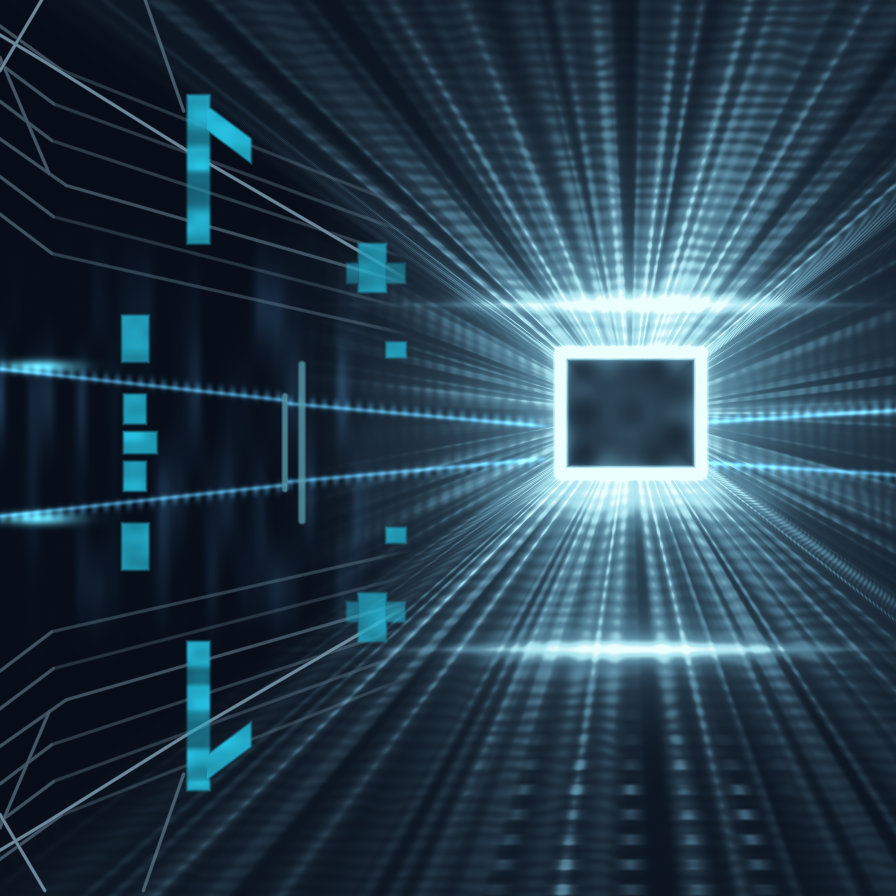
Reproduce this background procedurally as a three.js fragment shader.

```glsl
// A dark data corridor with a glowing square portal, light rays and cyan circuit panels.
varying vec2 vUv;

const vec2 PORTAL = vec2(0.704, 0.539);
const vec2 PORTAL_HALF = vec2(0.078, 0.067);
const float MIRROR_Y = 0.506;
const vec3 CYAN = vec3(0.14, 0.70, 0.82);
const vec3 TRACE = vec3(0.50, 0.62, 0.69);

float hash(vec2 p) {
  return fract(sin(dot(p, vec2(127.1, 311.7))) * 4375.85);
}

float noise(vec2 p) {
  vec2 i = floor(p), f = fract(p);
  f = f * f * (3.0 - 2.0 * f);
  return mix(mix(hash(i), hash(i + vec2(1.0, 0.0)), f.x),
             mix(hash(i + vec2(0.0, 1.0)), hash(i + 1.0), f.x), f.y);
}

float sdBox(vec2 p, vec2 halfSize) {
  vec2 q = abs(p) - halfSize;
  return length(max(q, 0.0)) + min(max(q.x, q.y), 0.0);
}

// Soft filled rectangle between two corners
float block(vec2 p, vec2 lo, vec2 hi) {
  return 1.0 - smoothstep(-0.002, 0.003, sdBox(p - 0.5 * (lo + hi), 0.5 * (hi - lo)));
}

float stroke(vec2 p, vec2 a, vec2 b, float width) {
  vec2 ab = b - a;
  float t = clamp(dot(p - a, ab) / dot(ab, ab), 0.0, 1.0);
  return 1.0 - smoothstep(0.3 * width, width, length(p - a - ab * t));
}

float bell(float x, float width) {
  return exp(-x * x / (width * width));
}

// Fine streaks along one perspective coordinate
float streaks(float u, float freq, float seed) {
  float broad = noise(vec2(u * freq, seed));
  float fine = noise(vec2(u * freq * 2.3, seed + 9.0));
  return pow(broad, 2.0) * 0.6 + pow(fine, 3.0) * 0.8;
}

// Horizontal light tube with a halo
float tube(vec2 p, float width) {
  float core = bell(p.y, 0.009) * bell(p.x, width);
  float halo = exp(-abs(p.y) / 0.028) * bell(p.x, width * 1.05);
  float tail = bell(p.y, 0.003) * bell(p.x, width * 1.8);
  return 0.65 * core + 0.45 * halo + 0.15 * tail;
}

vec3 ramp(float light) {
  vec3 c = mix(vec3(0.025, 0.05, 0.095), vec3(0.12, 0.19, 0.25), smoothstep(0.0, 0.25, light));
  c = mix(c, vec3(0.32, 0.50, 0.59), smoothstep(0.2, 0.55, light));
  c = mix(c, vec3(0.66, 0.89, 0.94), smoothstep(0.5, 0.95, light));
  return mix(c, vec3(0.92, 1.0, 1.0), smoothstep(0.9, 1.4, light));
}

// Ceiling, floor and side walls, all converging on the portal
float corridor(vec2 p) {
  vec2 d = p - PORTAL;
  vec2 a = max(abs(d), vec2(0.02));
  float r = length(d * vec2(0.85, 1.0));
  float side = step(0.0, d.y);
  float deck = smoothstep(0.6, 0.85, a.y / a.x);
  float deckRays = streaks(d.x / a.y, 15.0, side * 5.0 + 2.0);
  float wallRays = streaks(d.y / a.x, 19.0, step(0.0, d.x) * 7.0 + 20.0);
  float ribs = 0.8 + 0.2 * sin(mix(p.x, p.y, deck) * 430.0 + 4.0 * noise(p * 30.0));
  float fade = 0.22 + 0.78 * exp(-pow(r / 0.34, 2.0));
  float open = mix(smoothstep(0.28, 0.6, p.x), 1.0, deck);
  float light = mix(wallRays * 0.38, deckRays * 0.85, deck) * ribs * fade * open;
  light += 0.36 * exp(-r * r / 0.055) + 0.07 * open;
  // Dashed light columns on the near floor
  float column = bell(fract(d.x / a.y * 7.0 + 0.5) - 0.5, 0.17);
  float dash = smoothstep(-0.2, 0.7, sin(p.y * 225.0));
  float floorMask = smoothstep(0.24, 0.10, p.y) * smoothstep(0.5, 0.6, p.x) * smoothstep(0.9, 0.82, p.x);
  return light + column * dash * floorMask * 0.24 * (0.4 + noise(p * 25.0));
}

// Cyan panels, mirrored above and below the side-wall axis
float panels(vec2 p, float m) {
  vec2 q = vec2(p.x, m);
  float v = block(q, vec2(0.209, 0.222), vec2(0.234, 0.388));
  v *= 0.55 + 0.45 * smoothstep(0.25, 0.5, noise(vec2(3.0, p.y * 45.0)));
  vec2 flag = vec2(p.x, m + (p.x - 0.235) * 0.75);
  v = max(v, block(flag, vec2(0.23, 0.346), vec2(0.28, 0.373)));
  v = max(v, 0.75 * block(q, vec2(0.400, 0.168), vec2(0.431, 0.222)));
  v = max(v, 0.55 * block(q, vec2(0.387, 0.178), vec2(0.452, 0.200)));
  v = max(v, 0.85 * block(q, vec2(0.431, 0.095), vec2(0.453, 0.112)));
  v = max(v, 0.85 * block(q, vec2(0.136, 0.090), vec2(0.166, 0.142)));
  v = max(v, 0.90 * block(q, vec2(0.138, 0.021), vec2(0.163, 0.054)));
  return max(v, block(q, vec2(0.138, -0.01), vec2(0.175, 0.012)));
}

// Circuit traces: bent lines plus a converging bundle
float traces(vec2 q) {
  float w = 0.0028;
  float v = stroke(q, vec2(0.0, 0.455), vec2(0.05, 0.425), w);
  v = max(v, stroke(q, vec2(0.05, 0.425), vec2(0.21, 0.325), w));
  v = max(v, stroke(q, vec2(0.21, 0.325), vec2(0.45, 0.185), w));
  v = max(v, stroke(q, vec2(0.0, 0.415), vec2(0.05, 0.50), w));
  v = max(v, 0.6 * stroke(q, vec2(0.0, 0.43), vec2(0.055, 0.30), w));
  v = max(v, 0.6 * stroke(q, vec2(0.16, 0.50), vec2(0.205, 0.37), w));
  for (int i = 0; i < 6; i++) {
    float k = float(i);
    float bend = 0.03 + 0.035 * hash(vec2(k, 4.0));
    float m0 = 0.23 + 0.042 * k;
    vec2 knee = vec2(bend + 0.02, m0 - bend * 0.5);
    vec2 tip = vec2(0.46, 0.12 + 0.028 * k);
    v = max(v, 0.55 * stroke(q, vec2(0.0, m0 + 0.025), knee, w));
    v = max(v, (0.28 + 0.25 * hash(vec2(k, 2.0))) * stroke(q, knee, tip, w));
  }
  return v;
}

void main() {
  vec2 p = vUv;
  vec2 d = p - PORTAL;
  float m = abs(p.y - MIRROR_Y);
  vec2 q = vec2(p.x, m);

  // Corridor, light tubes and portal
  float light = corridor(p);
  light += tube(p - vec2(0.715, 0.660), 0.135);
  light += tube(p - vec2(0.712, 0.275), 0.145);
  light += 0.45 * bell(p.y - 0.447, 0.025) * bell(d.x, 0.12);
  float box = sdBox(d, PORTAL_HALF);
  float inside = 1.0 - smoothstep(-0.008, 0.002, box);
  float core = 0.14 + 0.16 * noise(d * 38.0) + 0.12 * bell(length(d), 0.05);
  light = mix(light, core, inside);
  light += 0.95 * (1.0 - smoothstep(0.003, 0.010, abs(box)));
  light += 0.45 * exp(-abs(box) / mix(0.022, 0.009, inside));
  vec3 color = ramp(light);

  // Left wall: hazy vertical smears and circuit traces
  float leftWall = smoothstep(0.46, 0.36, p.x);
  float smear = pow(noise(vec2(p.x * 55.0, p.y * 9.0)), 3.0) * smoothstep(0.27, 0.08, m);
  color += leftWall * smear * vec3(0.09, 0.17, 0.23);
  color = mix(color, TRACE, 0.85 * traces(q) * smoothstep(0.47, 0.40, p.x));

  // Toothed rails along both walls
  float railM = p.x < 0.32 ? mix(0.082, 0.047, p.x / 0.32) : mix(0.042, 0.018, (p.x - 0.34) / 0.27);
  railM = p.x > 0.78 ? mix(0.022, 0.036, (p.x - 0.78) / 0.22) : railM;
  float teeth = 0.5 + 0.5 * sin(p.x * 490.0);
  float rail = bell(m - railM, 0.0025) + 0.55 * teeth * bell(m - railM - 0.003, 0.006);
  float railMask = 1.0 - smoothstep(0.59, 0.62, p.x) * smoothstep(0.80, 0.78, p.x);
  color += rail * railMask * vec3(0.17, 0.36, 0.44);
  float spark = bell(p.x - 0.045, 0.038) * bell(m - 0.085, 0.007);
  color += spark * vec3(0.35, 0.75, 0.80);

  // Twin uprights and cyan panels
  float upright = stroke(q, vec2(0.318, 0.0), vec2(0.318, 0.052), 0.005);
  upright = max(upright, stroke(q, vec2(0.337, 0.0), vec2(0.337, 0.087), 0.006));
  color = mix(color, vec3(0.34, 0.60, 0.66), 0.8 * upright);
  float grain = 0.8 + 0.3 * noise(p * vec2(40.0, 70.0));
  color = mix(color, CYAN * grain, panels(p, m));

  gl_FragColor = vec4(clamp(color, 0.0, 1.0), 1.0);
}
```
